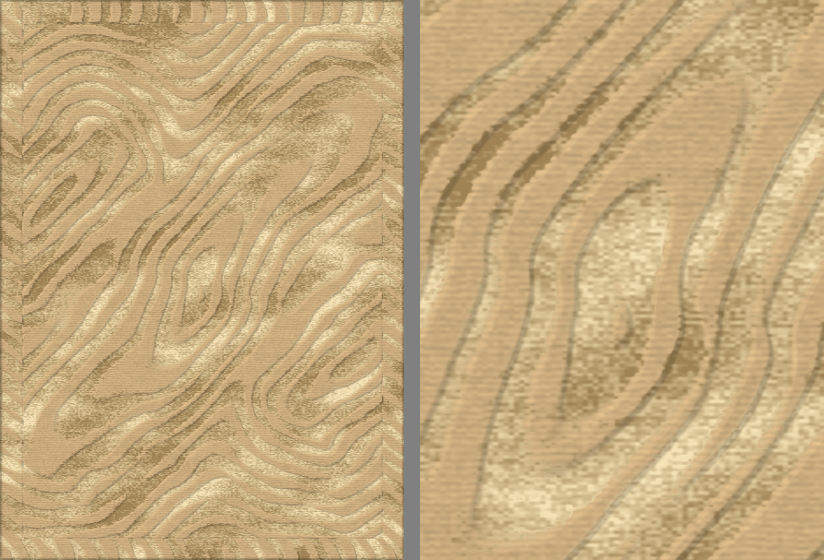
Left, the full canvas; right, a detail of the centre.
Give the GLSL for this pattern, as a Shadertoy shader.

```glsl
// A woven rug with carved wood-grain bands: nested ovals around a central eye
// and two side knots are cut into raised flat bands and glossy speckled pile.
// Sines bend the grain, hashed noise colours the yarn, a striped border frames it.

#define SPACING 0.040     // distance between bands, in canvas widths
#define AXIS 0.83         // direction of the grain in radians
#define BEND 0.011        // strength of the wavering
#define BORDER 0.055      // width of the frame
#define ROWS 170.0        // woven rows per canvas width
#define SPECKLE 0.60      // contrast of the glossy yarn
#define GLOSS 0.85        // contrast of the broad glossy patches
#define RELIEF 0.16       // strength of the carved shading
#define FRAY 0.9          // raggedness of the band edges
#define KNOT vec2(-0.37, 0.19)

const float TAU = 6.28318;
const vec3 FLAT_YARN = vec3(0.788, 0.668, 0.490);
const vec3 DARK_SILK = vec3(0.625, 0.515, 0.330);
const vec3 LIGHT_SILK = vec3(0.960, 0.885, 0.705);

float hash(vec2 p) {
    vec3 q = fract(p.xyx * vec3(0.1031, 0.1030, 0.0973));
    q += dot(q, q.yzx + 33.33);
    return fract((q.x + q.y) * q.z);
}

float noise(vec2 p) {
    vec2 i = floor(p), f = fract(p);
    f = f * f * (3.0 - 2.0 * f);
    return mix(mix(hash(i), hash(i + vec2(1, 0)), f.x),
               mix(hash(i + vec2(0, 1)), hash(i + vec2(1, 1)), f.x), f.y);
}

// Coordinates along (x) and across (y) a direction
vec2 alongAcross(vec2 p, float angle) {
    float c = cos(angle), s = sin(angle);
    return vec2(c * p.x + s * p.y, c * p.y - s * p.x);
}

// Long nested loops that swell around an eye in the middle
float oval(vec2 p, float angle, float halfLength, float eye) {
    vec2 q = alongAcross(p, angle);
    float swell = eye * (1.0 - exp(-50.0 * q.x * q.x)) + 0.15 * abs(q.x);
    return length(vec2(swell + 0.8 * max(abs(q.x) - halfLength, 0.0), q.y));
}

float smoothMin(float a, float b, float k) {
    float h = max(k - abs(a - b), 0.0) / k;
    return min(a, b) - 0.25 * h * h * k;
}

vec2 waver(vec2 p) {
    vec2 w = sin(p.yx * vec2(15.0, 13.0) + vec2(0.6, 2.1));
    w += 0.5 * sin(p.yx * vec2(27.0, 23.0) + p * 12.0 + w);
    return p + BEND * (w + 0.12 * sin(p.yx * 53.0 + p * 21.0 + 2.0 * w));
}

// Height of the grain: its level lines are the carved bands
float grain(vec2 p) {
    vec2 w = waver(p);
    float centre = oval(w, AXIS + 0.40 * exp(-14.0 * dot(w, w)), 0.62, 0.03);
    float knots = min(oval(w - KNOT, AXIS, 0.20, 0.03),
                      oval(w + KNOT, AXIS, 0.20, 0.03));
    return smoothMin(centre, knots + 0.05, 0.08);
}

// Short slanted stripes inside the frame
float frameGrain(vec2 p, vec2 inset) {
    vec2 w = waver(p);
    return 0.8 * (inset.x < inset.y ? w.y + 0.8 * w.x
                  : w.x + 0.4 * w.y + 6.0 * inset.y * inset.y);
}

// Signed carving depth: positive on raised flat bands, negative on pile
float carving(vec2 p, vec2 halfSize) {
    vec2 inset = halfSize - abs(p);
    bool framed = min(inset.x, inset.y) < BORDER;
    float h = framed ? frameGrain(p, inset) : grain(p);
    vec2 q = alongAcross(p, AXIS);
    float cut = 2.2 * (noise(q * vec2(8.0, 21.0) + 40.0) - 0.43);
    return cos(TAU * h / SPACING) - cut;
}

void mainImage(out vec4 fragColor, in vec2 fragCoord) {
    vec2 p = (fragCoord - 0.5 * iResolution.xy) / iResolution.x;
    vec2 halfSize = 0.5 * iResolution.xy / iResolution.x;
    vec2 inset = halfSize - abs(p);
    float edge = min(inset.x, inset.y);

    // Yarn: rows, fine speckle and broad glossy patches
    float row = sin(TAU * (p.y * ROWS + 0.5 * noise(p * vec2(40.0, 90.0))));
    float fine = noise(p * vec2(230.0, 370.0) + 300.0) - 0.5;
    float streak = noise(p * vec2(28.0, 110.0) + 90.0) - 0.5;
    vec2 q = alongAcross(p, AXIS - 0.25);
    float gloss = noise(q * vec2(6.0, 14.0) + 70.0) - 0.5;
    gloss += 0.5 * (noise(p * vec2(12.0, 28.0) + 20.0) - 0.5);

    // Carved bands with frayed edges, lit from the upper left
    float depth = carving(p, halfSize);
    float lit = carving(p + vec2(-0.004, 0.004), halfSize);
    float slope = smoothstep(-0.25, 0.25, depth) - smoothstep(-0.25, 0.25, lit);
    float band = smoothstep(-0.35, 0.35, depth + FRAY * (fine + 0.5 * streak));

    float shine = 0.44 + GLOSS * gloss + 0.25 * streak + SPECKLE * fine + 0.05 * row;
    vec3 silk = mix(DARK_SILK, LIGHT_SILK, clamp(shine, 0.0, 1.0));
    vec3 wool = FLAT_YARN * (1.0 + 0.028 * row + 0.09 * fine + 0.04 * streak);
    vec3 colour = mix(silk, wool, band);

    // Relief, frame seam and dark bound edge
    colour *= 1.0 + RELIEF * (slope < 0.0 ? slope : 0.4 * slope);
    colour *= 1.0 - 0.05 * smoothstep(0.004, 0.0, abs(edge - BORDER));
    colour *= 1.0 - 0.28 * smoothstep(0.008, 0.001, edge);
    fragColor = vec4(colour, 1.0);
}
```
